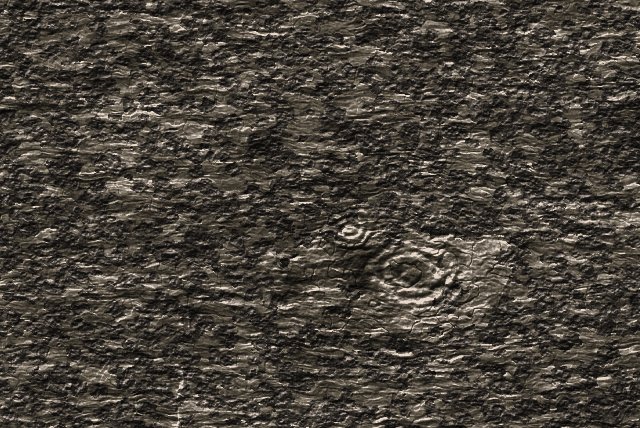
Write a Shadertoy shader that draws this texture.

```glsl
struct Surface { float height; float tone; float wart; };

const vec2 EYE = vec2(0.965, 0.355);
const vec2 BUMP = vec2(0.815, 0.465);
const vec2 SWELLING = vec2(0.915, 0.34);

float hash(vec2 p) {
    vec3 q = fract(p.xyx * 0.1031);
    q += dot(q, q.yzx + 33.33);
    return fract((q.x + q.y) * q.z);
}

float noise(vec2 p) {
    vec2 i = floor(p), f = fract(p);
    f = f * f * (3.0 - 2.0 * f);
    vec2 e = vec2(0.0, 1.0);
    return mix(mix(hash(i), hash(i + e.yx), f.x),
               mix(hash(i + e.xy), hash(i + e.yy), f.x), f.y);
}

float fbm(vec2 p, int octaves) {
    float sum = 0.0, total = 0.0, weight = 1.0;
    for (int i = 0; i < octaves; i++) {
        sum += weight * noise(p);
        total += weight;
        weight *= 0.55;
        p = p * 2.03 + vec2(17.3, 9.1);
    }
    return sum / total;
}

float oval(vec2 p, vec2 centre, vec2 radii) {
    return length((p - centre) / radii);
}

float blot(vec2 p, vec2 centre, vec2 radii) {
    float d = oval(p, centre, radii);
    return exp(-d * d);
}

// Thin broken lines where a noise field crosses its middle value
float crevice(vec2 p, float width) {
    return smoothstep(width, 0.2 * width, abs(fbm(p, 3) - 0.5));
}

// Scattered oval warts: x is coverage, y is a domed height with a sunken middle
vec2 warts(vec2 p, vec2 size, float density, float rough, float seed) {
    vec2 cell = floor(p / size), result = vec2(0.0);
    for (int y = -1; y <= 1; y++)
    for (int x = -1; x <= 1; x++) {
        vec2 id = cell + vec2(x, y);
        vec2 rnd = vec2(hash(id + seed), hash(id + seed + 51.7));
        vec2 centre = (id + 0.5 + 0.8 * (rnd - 0.5)) * size;
        float clump = density + 0.7 * (noise(centre * vec2(6.0, 11.0) + seed) - 0.5);
        float keep = step(hash(id + seed + 113.0), clump);
        float d = oval(p, centre, size * mix(0.34, 0.58, rnd.y)) + rough;
        float dome = smoothstep(1.1, 0.75, d) - 0.7 * smoothstep(0.65, 0.35, d);
        result = max(result, keep * vec2(smoothstep(1.1, 0.85, d), dome));
    }
    return result;
}

// Ringed ridges that fade out at the rim of a knot
float rings(float d, float count) {
    return sin(d * count) * smoothstep(1.2, 0.85, d);
}

Surface bark(vec2 p) {
    // Fibres run sideways and part around the knot
    float wobble = fbm(p * vec2(14.0, 18.0), 4) - 0.5;
    float swell = smoothstep(1.1, 0.95, oval(p, SWELLING, vec2(0.28, 0.125)) + wobble * 1.1);
    vec2 q = p;
    q.y += 0.03 * wobble - 0.45 * (p.y - EYE.y) * blot(p, EYE, vec2(0.27, 0.16));
    float fibre = fbm(q * vec2(17.0, 105.0), 3);
    float crack = smoothstep(0.58, 0.68, fbm(q * vec2(13.0, 70.0) + 31.0, 3));

    // Peeling plates with abrupt edges
    float layer = fbm(q * vec2(10.0, 22.0) + 5.0, 4) * 8.0;
    float plates = floor(layer) + smoothstep(0.84, 1.0, fract(layer));
    float split = crevice(p * vec2(15.0, 19.0) + 90.0, 0.03) * mix(0.5, 1.0, swell);

    // Crusty warts, rare on the swelling
    float crust = fbm(p * vec2(75.0, 100.0), 3) - 0.5;
    float density = 0.72 - 0.65 * swell;
    vec2 large = warts(p, vec2(0.052, 0.037), density, crust * 1.3, 3.0);
    vec2 small = warts(p, vec2(0.031, 0.021), density - 0.3, crust * 1.3, 77.0);
    vec2 wart = max(large, small * vec2(0.9, 0.7));

    // Knot eye and the bump beside it
    float eye = oval(p, EYE, vec2(0.135, 0.095)) + wobble * 0.6;
    float bump = oval(p, BUMP, vec2(0.062, 0.047)) + wobble * 0.5;
    float ridges = rings(eye, 20.0) + 0.8 * rings(bump, 17.0);
    float knot = 1.5 * ridges + 1.6 * smoothstep(1.1, 0.7, bump);

    // Pale torn scar running down from a dark patch
    float side = p.x - 0.425 + wobble * 0.06;
    float scar = exp(-side * side * 7000.0) * smoothstep(0.36, 0.22, p.y)
               * smoothstep(0.4, 0.6, noise(p * vec2(90.0, 50.0)));

    float hollow = 1.5 * blot(p, EYE, vec2(0.035, 0.028))
                 + 1.5 * blot(p, vec2(0.845, 0.365), vec2(0.04, 0.055))
                 + 1.4 * blot(p, vec2(0.685, 0.345), vec2(0.03, 0.06))
                 + 1.3 * blot(p, vec2(0.83, 0.415), vec2(0.07, 0.018))
                 + 1.1 * blot(p, vec2(0.86, 0.205), vec2(0.15, 0.022))
                 + 0.6 * blot(p, vec2(0.43, 0.27), vec2(0.05, 0.1));

    Surface s;
    s.wart = wart.x;
    s.height = 0.7 * plates + 2.6 * fibre * (1.0 - 0.6 * wart.x) - 0.6 * crack
             + 1.5 * wart.y + crust * (1.0 + 4.2 * wart.x + 1.5 * swell)
             + 1.8 * swell + knot + scar - 0.7 * split;
    s.tone = 0.74 + 3.2 * (fibre - 0.5) * (1.0 - 0.5 * wart.x) - 0.8 * crack
           + 1.1 * (fbm(p * vec2(3.0, 6.0) + 60.0, 2) - 0.5)
           + (2.6 * crust - 1.1) * wart.x - 0.8 * split
           + 0.35 * swell + 0.5 * ridges - hollow + 1.5 * scar;
    return s;
}

// Log-normal exposure with cool warts and warm wood
vec3 woodColour(float tone, float wart) {
    float light = min(0.23 * exp(0.52 * tone), 0.85);
    vec3 tint = mix(vec3(1.1, 1.0, 0.83), vec3(1.07, 1.0, 0.93), smoothstep(0.25, 0.65, light));
    return light * mix(tint, vec3(1.06, 0.98, 0.95), 0.45 * wart);
}

void mainImage(out vec4 fragColor, in vec2 fragCoord) {
    vec2 p = fragCoord / iResolution.y;
    vec2 towardLight = vec2(-0.0015, 0.0036);
    Surface here = bark(p);
    float slope = here.height - bark(p + towardLight).height;
    float relief = clamp(1.15 * slope, -1.7, 1.6);
    float grain = noise(p * 310.0) - 0.5;
    fragColor = vec4(woodColour(here.tone + relief + 0.7 * grain, here.wart), 1.0);
}
```
